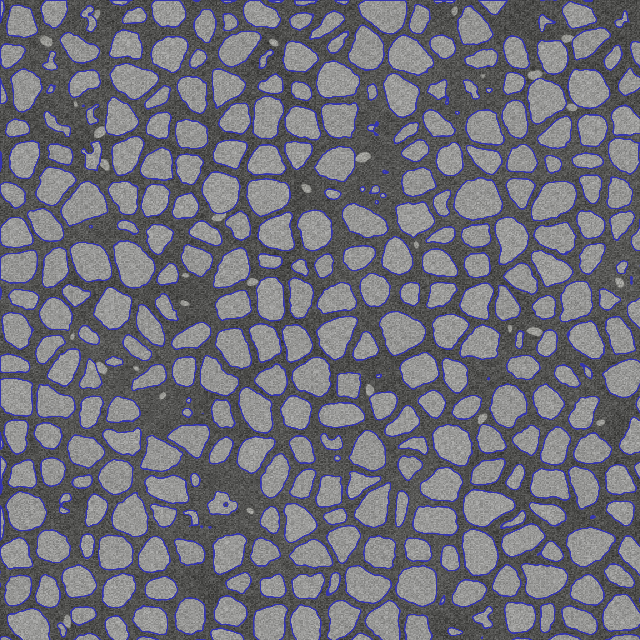
Reproduce this texture procedurally as a three.js fragment shader.

```glsl
// Section through packed, rounded sand grains with thin blue outlines in a dark matrix.
varying vec2 vUv;

const float GRAINS = 18.0;          // grain cells across the canvas
const float JITTER = 0.78;          // scatter of the grain sites
const float SIZE_SPREAD = 0.30;     // power weight, in cell units
const float ROUNDING = 0.25;        // corner blending, in cell units
const float GAP_MIN = 0.0026;       // inset of tight grains
const float GAP_MAX = 0.0078;       // inset of loose grains
const float WARP = 0.013;           // bending of the contours
const float ROUGH = 0.003;          // fine wobble of the contours
const float RAGGED = 0.024;         // erosion of broken grains
const float LINE_CORE = 0.0007;     // half width of the solid outline
const float LINE_EDGE = 0.0015;     // half width including its soft edge
const float DEBRIS = 22.0;          // debris cells across the canvas
const float SPECKLES = 512.0;       // noise speckles across the canvas
const vec3 GRAIN = vec3(0.595, 0.595, 0.588);
const vec3 MATRIX = vec3(0.318, 0.318, 0.310);
const vec3 CHIP = vec3(0.66, 0.66, 0.64);
const vec3 OUTLINE = vec3(0.205, 0.205, 0.70);

float hash(vec2 p) {
  return fract(sin(dot(p, vec2(127.1, 311.7))) * 43758.5453);
}

float noise(vec2 p) {
  vec2 i = floor(p), f = fract(p);
  f = f * f * (3.0 - 2.0 * f);
  return mix(mix(hash(i), hash(i + vec2(1.0, 0.0)), f.x),
             mix(hash(i + vec2(0.0, 1.0)), hash(i + 1.0), f.x), f.y);
}

float smoothMin(float a, float b, float k) {
  float h = max(k - abs(a - b), 0.0) / k;
  return min(a, b) - 0.25 * h * h * k;
}

// Site position in xy, power weight in z
vec3 site(vec2 cell) {
  vec2 offset = vec2(hash(cell + 3.1), hash(cell + 17.7)) - 0.5;
  return vec3(cell + 0.5 + JITTER * offset, SIZE_SPREAD * hash(cell + 41.3));
}

float power(vec2 p, vec3 s) {
  vec2 d = p - s.xy;
  return dot(d, d) - s.z;
}

// Signed distance, positive inside a grain; owner receives the grain's cell
float grainField(vec2 uv, out vec2 owner) {
  vec2 bend = vec2(noise(uv * 31.0), noise(uv * 31.0 + 57.0)) - 0.5;
  vec2 p = (uv + WARP * bend) * GRAINS;
  vec2 base = floor(p);
  float nearest = 1e3;
  vec3 home = vec3(0.0);
  owner = base;
  for (int y = -2; y <= 2; y++) {
    for (int x = -2; x <= 2; x++) {
      vec2 cell = base + vec2(float(x), float(y));
      vec3 s = site(cell);
      float d = power(p, s);
      if (d < nearest) { nearest = d; home = s; owner = cell; }
    }
  }
  // Rounded border distance to all neighbouring sites
  float border = 1.0;
  for (int y = -2; y <= 2; y++) {
    for (int x = -2; x <= 2; x++) {
      vec3 s = site(base + vec2(float(x), float(y)));
      float apart = distance(s.xy, home.xy);
      if (apart > 0.001) {
        border = smoothMin(border, (power(p, s) - nearest) / (2.0 * apart), ROUNDING);
      }
    }
  }
  float loose = hash(owner + 71.9);
  float gap = mix(GAP_MIN, GAP_MAX, loose * loose);
  float broken = step(0.93, hash(owner + 93.5));
  float missing = step(0.975, hash(owner + 29.4));
  float erosion = ROUGH * noise(uv * 130.0) + RAGGED * broken * noise(uv * 85.0 + 9.0);
  float f = border / GRAINS - gap - erosion - 0.05 * missing;
  // Grains are closed along the left and top canvas edges
  return min(f, min(uv.x, 1.0 - uv.y) - 0.0006);
}

// Small pale chips, only where their centre lies in open matrix
float debris(vec2 uv) {
  vec2 cell = floor(uv * DEBRIS);
  vec2 centre = (cell + 0.3 + 0.4 * vec2(hash(cell + 5.3), hash(cell + 8.9))) / DEBRIS;
  float angle = 6.2832 * hash(cell + 13.1);
  float c = cos(angle), s = sin(angle);
  vec2 q = mat2(c, -s, s, c) * (uv - centre) * vec2(1.0, 1.6);
  float radius = mix(0.006, 0.013, hash(cell + 23.7));
  float d = radius - length(q) - 0.006 * (noise(uv * 120.0) - 0.3);
  if (d < -0.002 || hash(cell + 37.0) < 0.35) return 0.0;
  vec2 unused;
  float room = grainField(centre, unused);
  return smoothstep(-0.0015, 0.002, d) * step(room, -0.0075);
}

void main() {
  vec2 owner, unused;
  float f = grainField(vUv, owner);

  // Matrix with faint clouds and chips, then evenly toned grains
  vec3 matrix = MATRIX + 0.05 * (noise(vUv * 9.0) - 0.5) + 0.04 * (noise(vUv * 60.0) - 0.5);
  if (f < 0.0) matrix = mix(matrix, CHIP, 0.85 * debris(vUv));
  vec3 grain = GRAIN + 0.025 * (hash(owner + 61.0) - 0.5);
  vec3 color = mix(matrix, grain, smoothstep(-0.0015, 0.0015, f));

  // Scanner speckle
  vec2 speck = floor(vUv * SPECKLES);
  color += 0.11 * (hash(speck) + hash(speck + 211.0) - 1.0);

  // Outline of even width, using the local slope of the field
  if (abs(f) < 0.005) {
    float e = 0.0006;
    vec2 slope = vec2(grainField(vUv + vec2(e, 0.0), unused),
                      grainField(vUv + vec2(0.0, e), unused)) - f;
    float d = abs(f) / clamp(length(slope) / e, 0.5, 2.0);
    color = mix(color, OUTLINE, 1.0 - smoothstep(LINE_CORE, LINE_EDGE, d));
  }
  gl_FragColor = vec4(color, 1.0);
}
```
